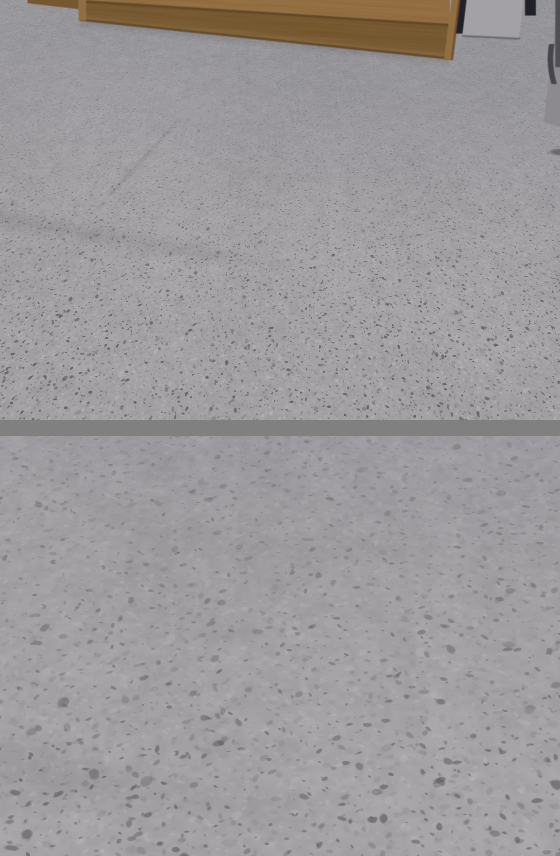
Top: the whole. Bottom: its middle third, enlarged.
Reproduce this texture procedurally as a Shadertoy shader.

```glsl
// Speckled grey vinyl floor seen in perspective, with a wooden cabinet base at the top.

const vec3 FLOOR_NEAR = vec3(0.645, 0.632, 0.645);
const vec3 FLOOR_FAR = vec3(0.592, 0.588, 0.608);
const vec3 FLAKE_DARK = vec3(0.36, 0.36, 0.365);
const vec3 FLAKE_LIGHT = vec3(0.74, 0.73, 0.745);
const vec3 WOOD_FRONT = vec3(0.57, 0.43, 0.255);
const vec3 WOOD_PLINTH = vec3(0.46, 0.345, 0.185);
const vec3 WOOD_EDGE = vec3(0.34, 0.25, 0.14);
const vec3 PANEL = vec3(0.64, 0.63, 0.65);
const vec3 GAP = vec3(0.13, 0.13, 0.16);
const float HORIZON = 1.6;      // height of the vanishing line
const float FLAKE_CELLS = 66.0; // flake cells per floor unit
const float SOFT = 0.0024;      // edge softness
const int LAYERS = 4;

float hash(vec2 p) {
    return fract(sin(dot(p, vec2(127.1, 311.7))) * 43758.5453);
}

float noise(vec2 p) {
    vec2 i = floor(p), f = fract(p);
    f = f * f * (3.0 - 2.0 * f);
    return mix(mix(hash(i), hash(i + vec2(1, 0)), f.x),
               mix(hash(i + vec2(0, 1)), hash(i + vec2(1, 1)), f.x), f.y);
}

mat2 rotate(float a) {
    return mat2(cos(a), sin(a), -sin(a), cos(a));
}

float above(float v, float edge) {
    return smoothstep(edge - SOFT, edge + SOFT, v);
}

float band(float v, float lo, float hi) {
    return above(v, lo) * (1.0 - above(v, hi));
}

float segment(vec2 p, vec2 a, vec2 b) {
    vec2 d = b - a;
    return length(p - a - d * clamp(dot(p - a, d) / dot(d, d), 0.0, 1.0));
}

// One irregular chip per cell: x is coverage, y a random tone
vec2 flake(vec2 q, float seed) {
    vec2 id = floor(q) + seed * 17.0;
    vec2 centre = 0.34 + 0.32 * vec2(hash(id), hash(id + 5.3));
    vec2 d = rotate(hash(id + 9.1) * 2.4 - 1.2) * (fract(q) - centre);
    float size = mix(0.10, 0.31, pow(hash(id + 2.7), 2.0));
    d.y *= 1.2 + 0.9 * hash(id + 3.9);
    float r = length(d) + 0.12 * (noise(q * 4.0 + seed) - 0.5);
    return vec2(1.0 - smoothstep(size - 0.10, size + 0.08, r), hash(id + 7.7));
}

vec3 floorColour(vec2 p) {
    float depth = 1.0 / (HORIZON - p.y);
    vec2 ground = vec2((p.x - 0.667) * depth, 1.5 * depth);
    vec3 c = mix(FLOOR_NEAR, FLOOR_FAR, smoothstep(0.35, 1.0, p.y + 0.12 * (p.x - 0.6)));

    // Cloudy wear and fine grain
    c += 0.022 * (noise(p * 5.0) - 0.5) + 0.025 * (noise(ground * 45.0) - 0.5);
    c += 0.035 * (noise(ground * 190.0) - 0.5);

    // Chips shrink and fade with distance
    float fade = mix(1.0, 0.22, smoothstep(0.05, 0.9, p.y));
    for (int i = 0; i < LAYERS; i++) {
        float k = float(i);
        vec2 q = rotate(0.5 * k - 0.9) * ground * FLAKE_CELLS * (1.0 + 0.22 * k);
        vec2 chip = flake(q + k * 31.7, k);
        float dark = 0.12 + 0.75 * pow(smoothstep(0.3, 1.0, chip.y), 3.0);
        float lit = step(chip.y, 0.22);
        c = mix(c, FLAKE_DARK, chip.x * dark * fade * step(0.4, chip.y));
        c = mix(c, FLAKE_LIGHT, chip.x * lit * 0.45 * fade);
    }

    // Soft crease and a scuffed seam
    float crease = exp(-pow((p.y - 0.48 + 0.17 * p.x) / 0.022, 2.0));
    c -= 0.04 * crease * (1.0 - smoothstep(0.3, 0.85, p.x));
    float seam = segment(p, vec2(0.234, 0.505), vec2(0.425, 0.714));
    c -= 0.035 * (1.0 - smoothstep(0.0, 0.009, seam)) * (0.5 + noise(p * 40.0));
    return c;
}

void mainImage(out vec4 fragColor, in vec2 fragCoord) {
    vec2 p = fragCoord / iResolution.xy * vec2(4.0 / 3.0, 1.0);
    vec3 c = floorColour(p);

    // Cabinet: contact shadow, plinth, front board and the line between them
    float base = p.y - 0.972 + 0.105 * p.x;
    float board = p.y - 1.0123 + 0.065 * p.x;
    float span = band(p.x, 0.19, 1.07);
    float woodGrain = 0.03 * (noise(vec2(p.x * 9.0, board * 260.0)) - 0.5);
    c -= 0.05 * span * smoothstep(-0.025, 0.0, base);
    c = mix(c, WOOD_PLINTH + woodGrain + 0.05 * smoothstep(0.03, 0.0, base), span * above(base, 0.0));
    c = mix(c, WOOD_FRONT + woodGrain, span * above(board, 0.0));
    c = mix(c, WOOD_EDGE, 0.6 * span * band(board, -0.006, 0.0));
    c = mix(c, WOOD_EDGE, 0.7 * span * band(base, -0.002, 0.004));

    // Side posts and the neighbouring cabinet
    float lean = p.x - 0.125 * (p.y - 0.857);
    c = mix(c, WOOD_PLINTH, band(p.x, 0.066, 0.188) * above(p.y + 0.116 * p.x, 1.0));
    c = mix(c, WOOD_FRONT, band(p.x, 0.187, 0.205) * above(p.y, 0.951));
    c = mix(c, GAP, band(lean, 1.075, 1.098) * above(p.y, 0.92));
    c = mix(c, WOOD_FRONT, band(lean, 1.057, 1.077) * above(p.y, 0.857));
    c = mix(c, WOOD_EDGE, 0.6 * band(lean, 1.073, 1.079) * above(p.y, 0.857));

    // White box, dark recess, and grey object at the right edge
    float boxX = p.x - 0.12 * (p.y - 0.91);
    float boxBase = p.y - 0.917 + 0.05 * (p.x - 1.1);
    c = mix(c, GAP + 0.2, 0.6 * band(boxX, 1.1, 1.238) * band(boxBase, -0.005, 0.002));
    c = mix(c, PANEL, band(boxX, 1.1, 1.236) * above(boxBase, 0.0));
    c = mix(c, GAP, band(p.x, 1.25, 1.276) * above(p.y, 0.963));
    float objectEdge = 1.294 + 0.12 * (p.y - 0.705);
    c = mix(c, PANEL - 0.09, above(p.x, objectEdge) * above(p.y + 0.3 * (p.x - 1.3), 0.708));
    float bend = p.x - 1.304 - 2.5 * pow(p.y - 0.86, 2.0);
    c = mix(c, GAP + 0.14, band(bend, 0.0, 0.013) * band(p.y, 0.8, 0.895));
    c = mix(c, GAP + 0.12, 0.8 * above(p.x, 1.322) * above(p.y, 0.84));
    float smear = length((p - vec2(1.333, 0.638)) / vec2(0.035, 0.011));
    c = mix(c, GAP + 0.2, 0.7 * (1.0 - smoothstep(0.3, 1.0, smear)));

    fragColor = vec4(clamp(c, 0.0, 1.0), 1.0);
}
```
